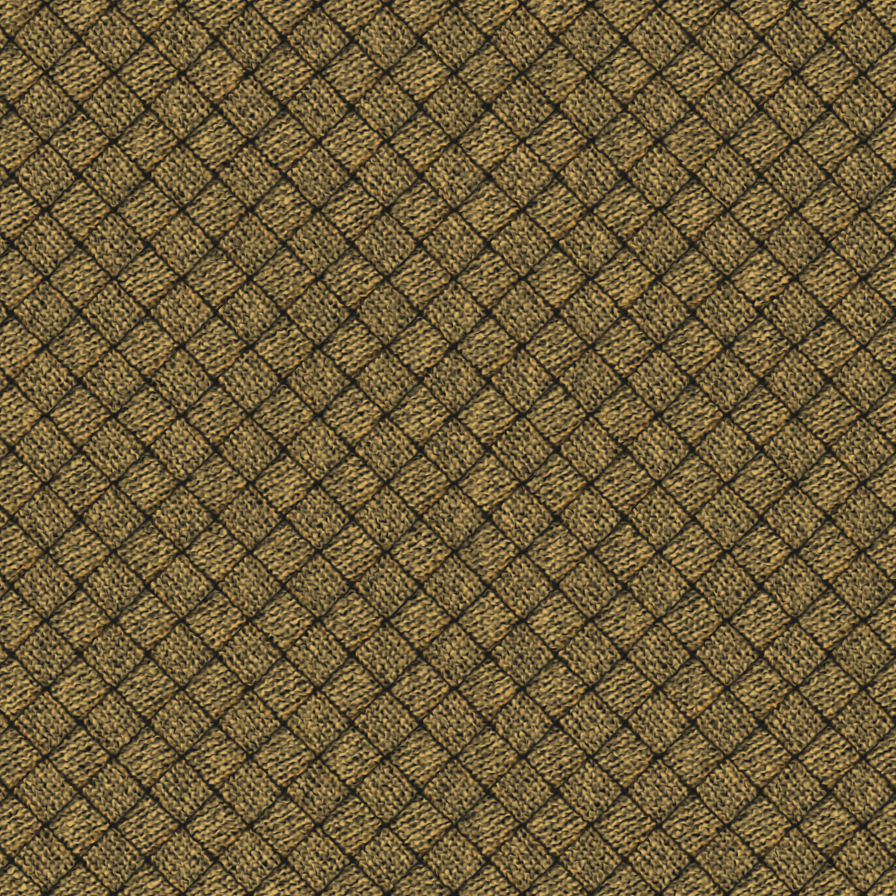
A Shadertoy shader for this texture:

```glsl
// Diagonal plain weave of knitted straw-coloured bands with thin dark gaps.
#define REPEATS vec2(13.15, 13.1)   // weave repeats across and down
#define ANCHOR vec2(0.431, 0.5365)  // a crossing point, in canvas units
#define ROWS 7.0                    // knitted rows across a band
#define STITCHES 8.0                // stitches along one visible patch
#define GAP 0.055                   // softness of the dark gap
#define WEAR 0.04                   // tone change between patches
#define FIBRE 0.75                  // strength of the fine fibres
#define SHADOW vec3(0.075, 0.085, 0.088)
#define STRAW vec3(0.73, 0.61, 0.36)
#define GOLD vec3(0.68, 0.46, 0.18)
#define SAMPLES 3                   // smoothing samples per axis

const float TAU = 6.2831853;

float hash(vec2 p) {
    vec3 q = fract(vec3(p.xyx) * 0.1031);
    q += dot(q, q.yzx + 33.33);
    return fract((q.x + q.y) * q.z);
}

float noise(vec2 p) {
    vec2 i = floor(p), f = fract(p);
    f = f * f * (3.0 - 2.0 * f);
    return mix(mix(hash(i), hash(i + vec2(1, 0)), f.x),
               mix(hash(i + vec2(0, 1)), hash(i + vec2(1, 1)), f.x), f.y);
}

float roundedBox(vec2 p, vec2 halfSize, float radius) {
    vec2 q = abs(p) - halfSize + radius;
    return length(max(q, 0.0)) + min(max(q.x, q.y), 0.0) - radius;
}

// Height of V-shaped stitches; u runs along the rows, v counts rows.
float knit(float u, float v, float rowDepth) {
    float ridge = 0.5 + 0.5 * cos(TAU * v);
    float chevron = 0.9 * abs(fract(v) - 0.5);
    float shift = 0.5 * hash(vec2(floor(v + 0.5) + 50.0, 7.0));
    float stitch = 0.5 + 0.5 * cos(TAU * (u * STITCHES + chevron + shift));
    return rowDepth * ridge + (0.9 - rowDepth) * stitch;
}

vec3 weave(vec2 uv) {
    // Diagonal axes: x runs up-right, y runs down-right.
    vec2 grid = (uv - ANCHOR) * REPEATS;
    vec2 diagonal = vec2(grid.x + grid.y, grid.x - grid.y);
    vec2 cell = floor(diagonal);
    vec2 local = diagonal - cell - 0.5;
    bool rising = mod(cell.x + cell.y, 2.0) < 0.5;
    float seed = hash(cell + 71.0);

    // Yarn wobble.
    vec2 yarnPos = diagonal + 200.0;
    vec2 wobble = vec2(noise(yarnPos * 11.0), noise(yarnPos * 11.0 + 37.0)) - 0.5;
    vec2 p = local + 0.06 * wobble;

    // Rising bands have slanted rows; falling bands follow their length.
    float along = rising ? p.x : p.y;
    float across = rising ? p.y - 0.28 * p.x : p.x + 0.08 * p.y;
    vec2 fibrePos = vec2(along * 15.0, across * 23.0) + 40.0 + 90.0 * seed;
    float height = 0.17 + knit(along, across * ROWS, rising ? 0.58 : 0.48);
    height += FIBRE * (noise(fibrePos) - 0.5);
    height *= (rising ? 1.03 : 0.96) + WEAR * (seed - 0.5);

    // Rounded patch with bulging sides; falling bands are a little larger.
    float bulge = 0.03 * cos(along * 3.0);
    vec2 size = rising ? vec2(0.48, 0.46 + bulge) : vec2(0.475 + bulge, 0.51);
    float edge = roundedBox(p, size, 0.09);
    float cover = smoothstep(0.025, -GAP, edge);

    // Shade where a rising band comes out from under a falling one.
    float slope = rising ? smoothstep(-0.5, -0.30, p.y)
                         : smoothstep(0.54, 0.36, p.y);
    height *= mix(0.12, 1.0, cover) * mix(0.70, 1.0, slope);

    // Warm rim where a band curves down.
    float rim = rising ? smoothstep(0.25, 0.48, p.y)
                       : smoothstep(0.30, 0.48, abs(p.x)) * 0.6;
    vec3 yarn = mix(STRAW, GOLD, 0.5 * rim + 0.12 * noise(yarnPos * 5.0));
    return mix(SHADOW, yarn, clamp(height, 0.0, 1.2));
}

void mainImage(out vec4 fragColor, in vec2 fragCoord) {
    vec3 color = vec3(0.0);
    for (int j = 0; j < SAMPLES; j++)
        for (int i = 0; i < SAMPLES; i++) {
            vec2 offset = (vec2(i, j) + 0.5) / float(SAMPLES) - 0.5;
            color += weave((fragCoord + offset) / iResolution.xy);
        }
    fragColor = vec4(color / float(SAMPLES * SAMPLES), 1.0);
}
```
